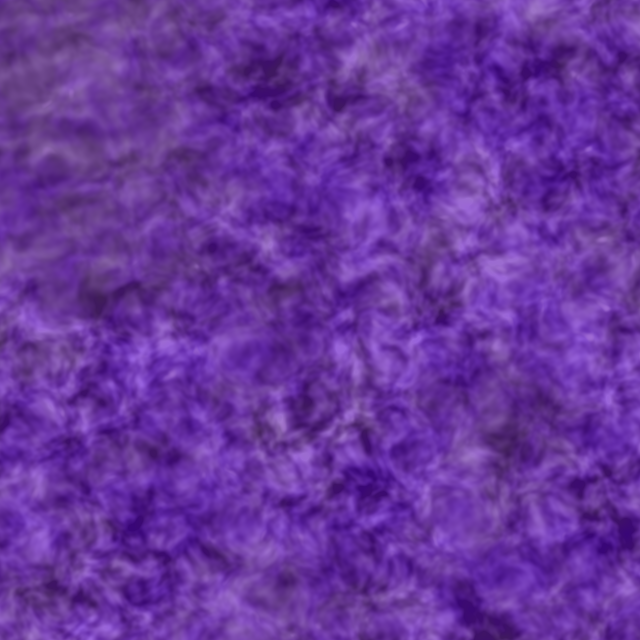
Give the GLSL for this texture, as a WebGL 2 fragment shader.

```glsl
#version 300 es
precision highp float;

uniform vec2 u_resolution;
out vec4 fragColor;

// Colour ramp
const vec3 SHADE = vec3(0.235, 0.045, 0.425);
const vec3 BODY = vec3(0.405, 0.190, 0.630);
const vec3 GLOW = vec3(0.580, 0.375, 0.810);
const vec3 VIVID_SHIFT = vec3(-0.030, -0.045, 0.060);
const vec3 GREY_SHIFT = vec3(0.010, 0.075, -0.090);
const vec3 SPECK_COLOR = vec3(0.700, 0.500, 0.860);

// Grain sizes, in cells per canvas
const float CLOUD_FREQ = 4.5;
const float BLOB_FREQ = 11.0;
const float CLUMP_FREQ = 24.0;
const float GRAIN_FREQ = 46.0;
const float FINE_FREQ = 88.0;

const float CONTRAST = 0.66;
const float WARP = 0.016;
const float STREAK_TILT = 0.16;
const float STREAK_STRETCH = 0.42;

vec2 hashGradient(vec2 cell) {
    float h = fract(sin(dot(cell, vec2(127.1, 311.7))) * 43758.5453);
    float angle = 6.28319 * h;
    return vec2(cos(angle), sin(angle));
}

// Gradient noise, roughly -0.7 to 0.7
float noise(vec2 p) {
    vec2 cell = floor(p);
    vec2 f = p - cell;
    vec2 w = f * f * f * (f * (f * 6.0 - 15.0) + 10.0);
    float a = dot(hashGradient(cell), f);
    float b = dot(hashGradient(cell + vec2(1.0, 0.0)), f - vec2(1.0, 0.0));
    float c = dot(hashGradient(cell + vec2(0.0, 1.0)), f - vec2(0.0, 1.0));
    float d = dot(hashGradient(cell + vec2(1.0, 1.0)), f - vec2(1.0, 1.0));
    return mix(mix(a, b, w.x), mix(c, d, w.x), w.y);
}

// Rotated, offset layer so that the lattices never line up
float layer(vec2 p, float freq, float seed) {
    float c = cos(seed);
    float s = sin(seed);
    return noise(mat2(c, s, -s, c) * p * freq + seed * 17.3);
}

// Mottled tone built from clouds down to fine grain
float mottle(vec2 p) {
    float grainStrength = 0.85 + 0.6 * layer(p, 5.0, 3.7);
    float coarse = 0.50 * layer(p, CLOUD_FREQ, 0.6) + 0.62 * layer(p, BLOB_FREQ, 1.3);
    float grain = 0.85 * layer(p, CLUMP_FREQ, 2.1)
                + 0.85 * layer(p, GRAIN_FREQ, 2.9)
                + 0.42 * layer(p, FINE_FREQ, 4.2);
    return coarse + grain * grainStrength;
}

// Long smears, nearly level and rising slightly to the right
float streaks(vec2 p) {
    vec2 q = vec2(p.x * STREAK_STRETCH, p.y - STREAK_TILT * p.x);
    return 0.75 * noise(q * 13.0 + 5.2)
         + 0.80 * noise(q * 27.0 + 31.7)
         + 0.45 * noise(q * 52.0 + 73.1)
         + 0.35 * layer(p, GRAIN_FREQ, 5.3);
}

vec3 ramp(float tone) {
    vec3 low = mix(SHADE, BODY, clamp(tone * 2.0, 0.0, 1.0));
    return mix(low, GLOW, clamp(tone * 2.0 - 1.0, 0.0, 1.15));
}

void main() {
    vec2 uv = gl_FragCoord.xy / u_resolution;
    vec2 p = gl_FragCoord.xy / min(u_resolution.x, u_resolution.y);
    vec2 bend = vec2(layer(p, 14.0, 6.1), layer(p, 14.0, 7.4));
    vec2 q = p + WARP * bend;

    // Smeared zone at the upper left
    float edge = 0.15 * layer(p, 5.0, 8.2);
    float smeared = smoothstep(0.52, 0.08, uv.x + edge)
                  * smoothstep(0.46, 0.60, uv.y + edge);

    // Tone, with scattered dark patches
    float tone = 0.53 + CONTRAST * mix(mottle(q), streaks(q), 0.68 * smeared);
    float patches = layer(q * vec2(0.8, 1.15), 8.0, 9.5) + 0.25 * layer(q, 30.0, 10.4);
    tone -= 0.26 * smoothstep(0.20, 0.46, patches);
    tone = clamp(tone, 0.02, 1.1);

    // Hue drifts between vivid violet and dusty grey
    float drift = 0.9 * layer(p, 6.0, 11.2) + 0.9 * layer(q, 19.0, 12.6)
                + 0.5 * layer(q, 50.0, 13.1);
    float dusty = clamp(drift + 0.65 * smeared, -0.6, 1.0);
    vec3 color = ramp(tone);
    color += VIVID_SHIFT * max(-dusty, 0.0) + GREY_SHIFT * max(dusty, 0.0);

    // Sparse pale flecks on the lighter grains
    float fleck = smoothstep(0.34, 0.62, layer(q, 38.0, 14.8))
                * smoothstep(0.45, 0.85, tone);
    color = mix(color, SPECK_COLOR, 0.55 * fleck);

    fragColor = vec4(clamp(color, 0.0, 1.0), 1.0);
}
```
